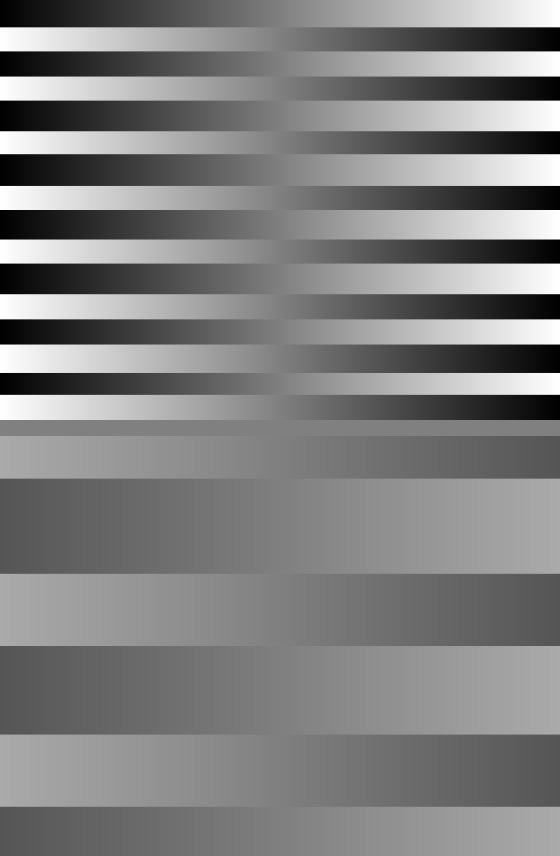
Top: the whole. Bottom: its middle third, enlarged.
This pattern is drawn by a Shadertoy shader. Its source:

```glsl
// Stacked horizontal bands of uneven height with alternating black-white ramps.

const int BAND_COUNT = 16;
const float TOTAL_HEIGHT = 384.0;

// Relative band heights, listed from the top down
const float BAND_HEIGHTS[BAND_COUNT] = float[BAND_COUNT](
    25.0, 22.0, 23.0, 22.0, 28.0, 21.0, 29.0, 22.0,
    27.0, 22.0, 28.0, 23.0, 23.0, 26.0, 20.0, 23.0);

// Antialiased step, one pixel wide
float softStep(float edge, float x, float pixel) {
    return clamp((x - edge) / pixel + 0.5, 0.0, 1.0);
}

// 0 in rising bands, 1 in falling bands; the sign flips at each edge
float bandParity(float depth, float pixel) {
    float parity = 0.0;
    float edge = 0.0;
    float flip = 1.0;
    for (int i = 0; i < BAND_COUNT - 1; i++) {
        edge += BAND_HEIGHTS[i] / TOTAL_HEIGHT;
        parity += flip * softStep(edge, depth, pixel);
        flip = -flip;
    }
    return parity;
}

// Linear grey ramp, reversed where parity is 1
vec3 greyRamp(float x, float parity) {
    return vec3(mix(x, 1.0 - x, parity));
}

void mainImage(out vec4 fragColor, in vec2 fragCoord) {
    vec2 uv = fragCoord / iResolution.xy;
    float parity = bandParity(1.0 - uv.y, 1.0 / iResolution.y);
    fragColor = vec4(greyRamp(uv.x, parity), 1.0);
}
```
